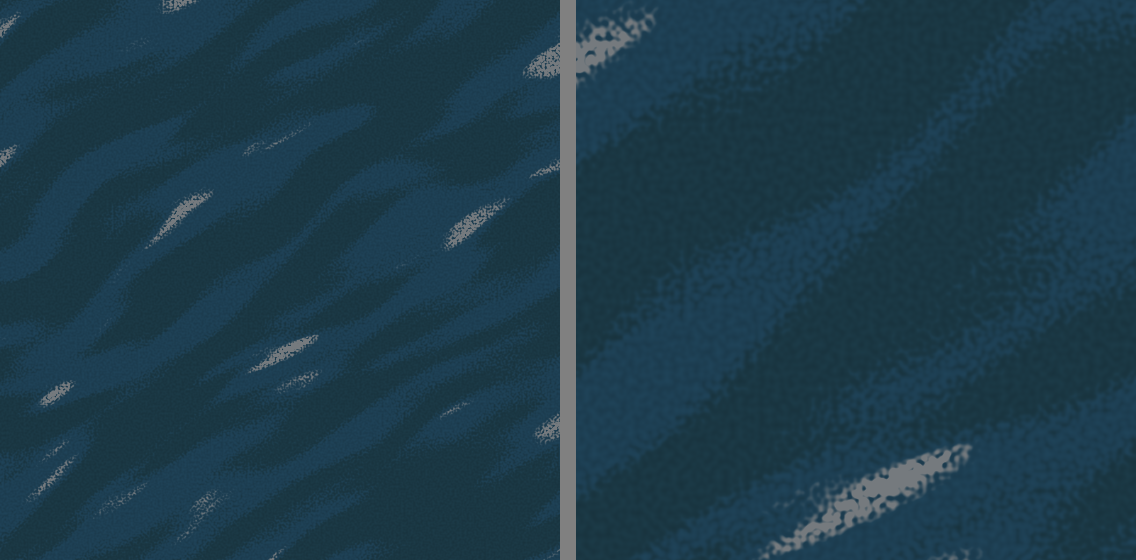
Left: the whole. Right: its middle third, enlarged.
A WebGL 1 fragment shader for this texture:

```glsl
precision highp float;
// Dark water at night: slanted teal and blue swells with sparse pale glints.
// Stretched, warped gradient noise gives the swells; jittered ellipses on their
// crests give the glints, and fine noise breaks the edges into a grainy dither.

#define SLANT 0.54                 // direction of the swells, radians
#define SWELL_FREQ vec2(2.9, 13.0) // along and across the slant
#define RIPPLE_FREQ vec2(6.0, 27.0)
#define BEND 0.07                  // how far the swells meander
#define GLINT_CELL vec2(0.22, 0.09)
#define GLINT_RADIUS vec2(0.46, 0.27) // in cells
#define GLINT_EDGE vec2(0.16, 0.76)
#define GRAIN_FREQ 230.0
#define TROUGH_COLOR vec3(0.102, 0.215, 0.262)
#define SWELL_COLOR vec3(0.114, 0.246, 0.324)
#define GLINT_COLOR vec3(0.460, 0.480, 0.495)

uniform vec2 u_resolution;

float hash(vec2 p) {
  vec3 q = fract(p.xyx * vec3(0.1031, 0.1030, 0.0973));
  q += dot(q, q.yzx + 33.33);
  return fract((q.x + q.y) * q.z);
}

// Dot product of a lattice point's random unit gradient with the offset to it.
float cornerSlope(vec2 corner, vec2 offset) {
  float angle = 6.2832 * hash(corner);
  return dot(vec2(cos(angle), sin(angle)), offset);
}

float gradientNoise(vec2 p) {
  vec2 i = floor(p);
  vec2 f = p - i;
  vec2 w = f * f * f * (f * (f * 6.0 - 15.0) + 10.0);
  vec2 e = vec2(1.0, 0.0);
  float low = mix(cornerSlope(i, f), cornerSlope(i + e, f - e), w.x);
  float high = mix(cornerSlope(i + e.yx, f - e.yx),
                   cornerSlope(i + e.xx, f - e.xx), w.x);
  return mix(low, high, w.y);
}

// Coordinates along and across the swells, gently bent.
vec2 flowCoords(vec2 p) {
  vec2 along = vec2(cos(SLANT), sin(SLANT));
  vec2 flow = vec2(dot(p, along), dot(p, vec2(-along.y, along.x)));
  flow.y += BEND * gradientNoise(p * 3.0 + 11.3);
  return flow + 5.0;
}

float swellHeight(vec2 flow) {
  return gradientNoise(flow * SWELL_FREQ)
       + 0.45 * gradientNoise(flow * RIPPLE_FREQ + 37.6);
}

// Strongest of the jittered soft ellipses near this point.
float glintPatches(vec2 flow) {
  vec2 grid = flow / GLINT_CELL;
  vec2 home = floor(grid);
  float strongest = 0.0;
  for (int y = -1; y <= 1; y++) {
    for (int x = -1; x <= 1; x++) {
      vec2 cell = home + vec2(float(x), float(y));
      vec2 jitter = vec2(hash(cell + 3.7), hash(cell + 71.2)) - 0.5;
      vec2 d = (grid - cell - 0.5 - 0.7 * jitter) / GLINT_RADIUS;
      float strength = mix(0.2, 1.2, hash(cell + 19.4));
      strongest = max(strongest, strength * (1.0 - dot(d, d)));
    }
  }
  return strongest;
}

void main() {
  vec2 uv = gl_FragCoord.xy / u_resolution.y;
  vec2 flow = flowCoords(uv);
  float height = swellHeight(flow);
  float grain = gradientNoise(uv * GRAIN_FREQ + 0.37);

  // Swells with grainy borders
  float swell = smoothstep(-0.09, 0.15, height + 0.20 * grain);
  vec3 color = mix(TROUGH_COLOR, SWELL_COLOR, swell);
  color *= 1.0 + 0.12 * grain;

  // Glints on the crests, broken up by streaks and grain
  float crest = smoothstep(0.05, 0.32, height);
  float streaks = gradientNoise(flow * vec2(9.0, 62.0));
  float glint = glintPatches(flow) * crest;
  glint *= (1.0 + 1.4 * streaks) * (1.0 + 1.8 * grain);
  color = mix(color, GLINT_COLOR, smoothstep(GLINT_EDGE.x, GLINT_EDGE.y, glint));

  gl_FragColor = vec4(color, 1.0);
}
```
